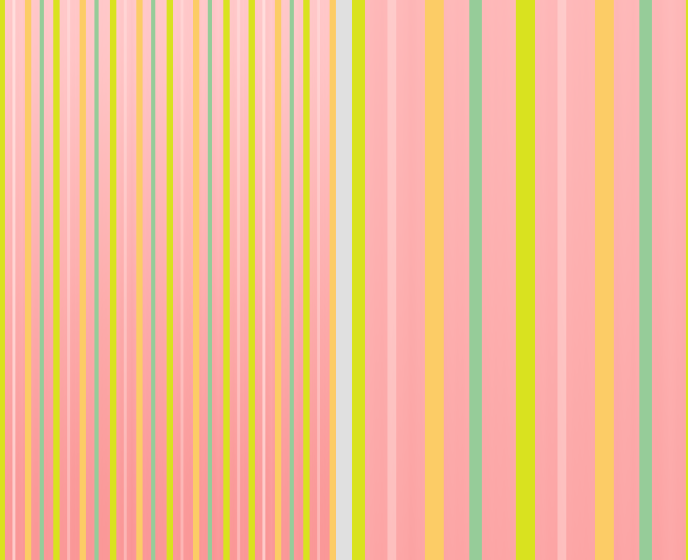
Left, the full canvas; right, a detail of the centre.
Write a Shadertoy shader that draws this pattern.

```glsl
// Vertical candy stripes in lime, apricot, mint and pale pink over a pink gradient.
// Horizontal lengths are percentages of the canvas width.

const float TILE_WIDTH = 74.4;
const float TILE_SHIFT = 0.43;
const float SEAM_MARGIN = 1.8;   // keeps the tile seam inside plain pink
const float GROUP_PITCH = 16.87;
const float FIRST_GROUP_TRIM = 0.59;
const int GROUP_COUNT = 5;       // the tile cuts the last group short

const vec3 PINK_TOP = vec3(1.0, 0.785, 0.79);
const vec3 PINK_MIDDLE = vec3(0.992, 0.685, 0.685);
const vec3 PINK_BOTTOM = vec3(0.98, 0.595, 0.595);
const vec3 LIME = vec3(0.85, 0.885, 0.12);
const vec3 APRICOT = vec3(0.99, 0.80, 0.40);
const vec3 MINT = vec3(0.59, 0.80, 0.60);
const vec3 PALE = vec3(1.0, 0.93, 0.92);

// Random slope in -1..1 for a lattice point
float hashSlope(float cell) {
    return 2.0 * fract(sin(cell * 127.1) * 437.58) - 1.0;
}

// One-dimensional gradient noise
float gradientNoise(float x) {
    float cell = floor(x);
    float t = x - cell;
    float fade = t * t * t * (t * (t * 6.0 - 15.0) + 10.0);
    return mix(hashSlope(cell) * t, hashSlope(cell + 1.0) * (t - 1.0), fade);
}

// Antialiased coverage of a band that begins at start
float band(float x, float start, float width, float pixel) {
    float inside = 0.5 * width - abs(x - start - 0.5 * width);
    return clamp(inside / pixel + 0.5, 0.0, 1.0);
}

// Vertical pink fade, lightest at the top
vec3 pinkGround(float height) {
    vec3 lower = mix(PINK_BOTTOM, PINK_MIDDLE, smoothstep(0.0, 0.6, height));
    return mix(lower, PINK_TOP, smoothstep(0.4, 1.05, height));
}

// One group: lime, pale, apricot, mint
vec3 stripeGroup(vec3 color, float x, float paleStrength, float pixel) {
    color = mix(color, LIME, band(x, 0.0, 1.9, pixel));
    color = mix(color, PALE, paleStrength * band(x, 4.13, 0.87, pixel));
    color = mix(color, APRICOT, band(x, 7.85, 1.87, pixel));
    return mix(color, MINT, band(x, 12.25, 1.25, pixel));
}

void mainImage(out vec4 fragColor, in vec2 fragCoord) {
    vec2 uv = fragCoord / iResolution.xy;
    float pixel = 100.0 / iResolution.x;
    float across = uv.x * 100.0;

    // Pink ground with faint vertical streaks
    float streak = gradientNoise(across * 0.7) + 0.5 * gradientNoise(across * 1.9 + 31.0);
    vec3 color = pinkGround(uv.y) + streak * vec3(0.004, 0.022, 0.022);

    // Stripe groups within the repeating tile
    float x = mod(across + TILE_SHIFT + SEAM_MARGIN, TILE_WIDTH) - SEAM_MARGIN;
    for (int i = 0; i < GROUP_COUNT; i++) {
        float start = float(i) * GROUP_PITCH - (i > 0 ? FIRST_GROUP_TRIM : 0.0);
        float paleStrength = i == 0 ? 0.6 : 0.35;
        color = stripeGroup(color, x - start, paleStrength, pixel);
    }

    fragColor = vec4(clamp(color, 0.0, 1.0), 1.0);
}
```
